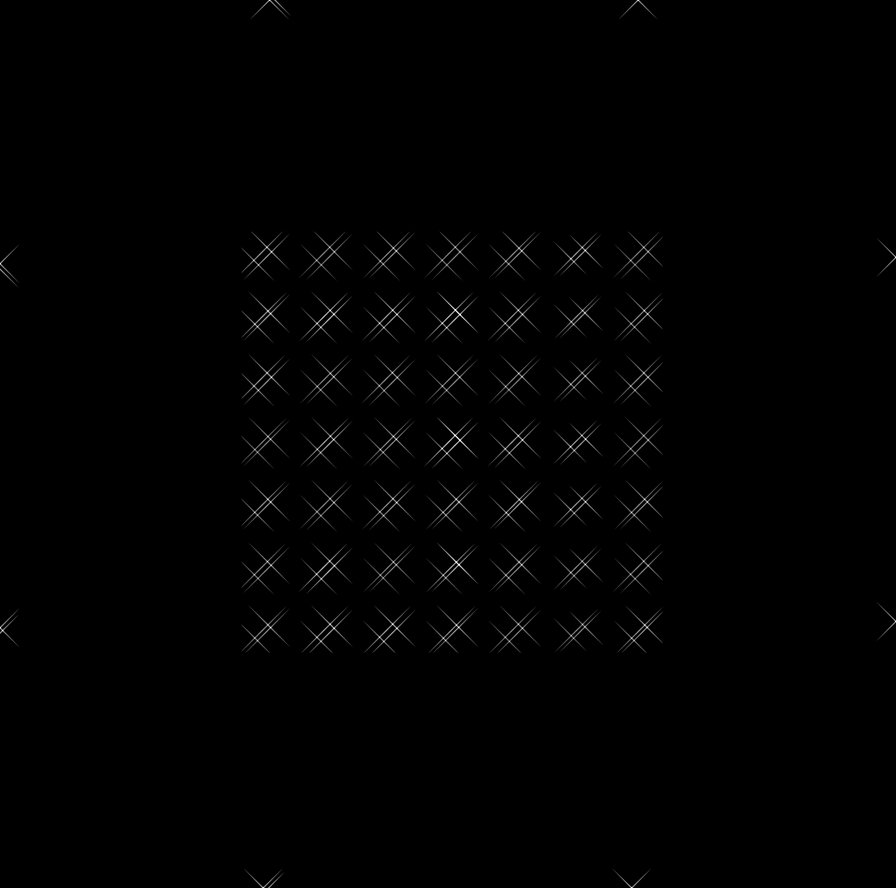
A Shadertoy shader for this pattern:

```glsl
// A square lattice of thin glinting needles on black: each cell holds two
// falling and two rising strokes, slightly jittered by a hash of the cell.
// Single crosses sit on the canvas borders, half cut off by the edge.

const float PITCH = 0.0707;         // lattice spacing, canvas height = 1
const float LAST_CELL = 3.0;        // cells run from -3 to 3 on each axis
const float WINDOW = 0.237;         // half size of the lattice window
const float EXPOSURE = 0.68;
const vec2 LATTICE_CENTER = vec2(0.0046, 0.0020);
const vec2 RISING = vec2(0.70710678, 0.70710678);
const vec2 FALLING = vec2(0.70710678, -0.70710678);
const vec3 GLINT = vec3(1.0);

float hash(vec2 p) {
    return fract(sin(dot(p, vec2(127.1, 311.7))) * 43758.55);
}

// Thin stroke, bright in the middle and fading to its tips.
// "reach" is its half extent measured along x.
float needle(vec2 p, vec2 center, vec2 dir, float reach, float pixel) {
    vec2 d = p - center;
    float along = abs(dot(d, dir)) / (reach * 1.4142);
    float across = abs(d.x * dir.y - d.y * dir.x);
    float fade = clamp(1.0 - along, 0.0, 1.0);
    float width = 0.0003 * fade;
    return pow(fade, 0.7) * (1.0 - smoothstep(0.0, width + 0.95 * pixel, across));
}

float crossGlint(vec2 p, vec2 center, float reach, float pixel) {
    return needle(p, center, RISING, reach, pixel)
         + needle(p, center, FALLING, reach, pixel);
}

// One lattice cell: two falling strokes and a close pair of rising ones.
float cellGlints(vec2 p, vec2 cell, float pixel) {
    float jitter = (hash(cell) - 0.5) * 0.003;
    bool narrow = cell.x == 2.0;
    float shrink = narrow ? 0.9 : 1.0;
    vec2 lower = narrow ? vec2(-0.0085, -0.0046) : vec2(-0.0088, -0.0096);
    vec2 upper = narrow ? vec2(0.0098, 0.0026) : vec2(0.0062, 0.0049);

    // Odd cells of the left half glint more strongly.
    vec2 odd = mod(cell + LAST_CELL, 2.0);
    float boost = odd.x * odd.y * step(cell.x, 0.5);
    float gain = mix(0.75, 0.95, hash(cell + 7.3));
    float fallGain = gain + (cell.x == 0.0 ? 0.55 * boost : 0.0);
    float riseGain = gain + 0.25 * boost;

    float falling = 0.85 * gain * needle(p, lower, FALLING, 0.0210 * shrink, pixel)
                  + fallGain * needle(p, upper, FALLING, 0.0236 * shrink * shrink, pixel);
    float rising = needle(p, vec2(-0.0026 + jitter, 0.0), RISING, 0.0276 * shrink, pixel)
                 + needle(p, vec2(0.0033, -0.0020 + jitter), RISING, 0.0262 * shrink, pixel);
    return falling + riseGain * rising;
}

float lattice(vec2 p, float pixel) {
    vec2 q = p - LATTICE_CENTER;
    vec2 cell = clamp(floor(q / PITCH + 0.5), -LAST_CELL, LAST_CELL);
    vec2 outside = abs(q) - WINDOW;
    float mask = 1.0 - smoothstep(-pixel, pixel, max(outside.x, outside.y));
    return mask * cellGlints(q - cell * PITCH, cell, pixel);
}

// Two crosses on every border; those on the left have a twin stroke.
float borderGlints(vec2 p, float halfWidth, float pixel) {
    float light = 0.0;
    for (float sy = -1.0; sy <= 1.0; sy += 2.0) {
        for (float sx = -1.0; sx <= 1.0; sx += 2.0) {
            vec2 level = vec2(sx * 0.2075 + 0.0030 + 0.0036 * sy, sy * 0.5);
            vec2 side = vec2(sx * halfWidth, sy * 0.2050 + 0.0016 + 0.0036 * sx);
            light += crossGlint(p, level, 0.0220, pixel);
            light += crossGlint(p, side, 0.0220, pixel);
            if (sx < 0.0) {
                vec2 dir = vec2(RISING.x, -sy * RISING.y);
                light += needle(p, level + vec2(0.006, 0.0), dir, 0.0180, pixel);
                light += needle(p, side - vec2(0.0, 0.006), dir, 0.0210, pixel);
            }
        }
    }
    return light;
}

void mainImage(out vec4 fragColor, in vec2 fragCoord) {
    vec2 p = (fragCoord - 0.5 * iResolution.xy) / iResolution.y;
    float pixel = 1.0 / iResolution.y;
    float halfWidth = 0.5 * iResolution.x / iResolution.y;

    float light = lattice(p, pixel) + 0.9 * borderGlints(p, halfWidth, pixel);
    fragColor = vec4(GLINT * clamp(EXPOSURE * light, 0.0, 1.0), 1.0);
}
```
